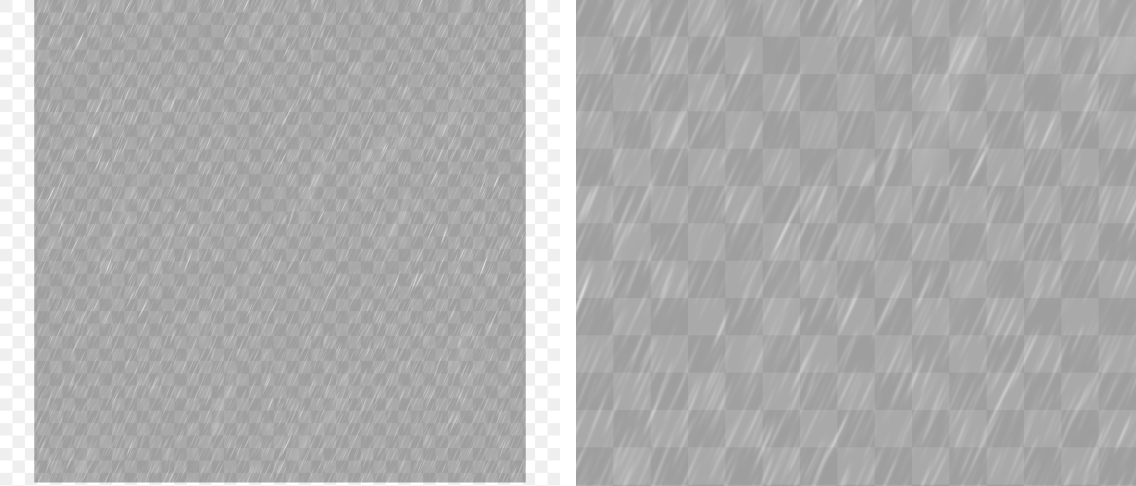
Left, the full canvas; right, a detail of the centre.
Write a Shadertoy shader that draws this texture.

```glsl
const float CELLS_ACROSS = 45.0;
const vec3 CHECK_WHITE = vec3(1.0);
const vec3 CHECK_GREY = vec3(0.938);
const vec3 PANEL_LIGHT = vec3(0.662);
const vec3 PANEL_DARK = vec3(0.621);

// Panel edges, in canvas widths
const float PANEL_LEFT = 0.0612;
const float PANEL_RIGHT = 0.9388;
const float PANEL_BOTTOM = 0.0062;

// Rain: lean from vertical in radians, sizes in canvas widths
const float RAIN_LEAN = 0.41;
const float LEAN_SPREAD = 0.09;
const int FINE_LAYERS = 5;
const vec2 FINE_CELL = vec2(0.007, 0.038);
const float FINE_WIDTH = 0.0011;
const float FINE_STRENGTH = 0.085;
const vec2 GLINT_CELL = vec2(0.026, 0.06);
const float GLINT_WIDTH = 0.0011;
const float GLINT_STRENGTH = 0.2;
const vec2 VEIL_CELL = vec2(0.05, 0.21);
const float VEIL_WIDTH = 0.0075;
const float VEIL_STRENGTH = 0.05;
const vec3 VEIL_TINT = vec3(0.96, 0.97, 1.05);

float hash(vec2 p) {
    vec3 q = fract(p.xyx * vec3(0.1031, 0.1030, 0.0973));
    q += dot(q, q.yzx + 33.33);
    return fract((q.x + q.y) * q.z);
}

// +1 on even squares, -1 on odd ones, with soft borders
float checker(vec2 q, float pixel) {
    vec2 wave = abs(fract((q - 0.5) * 0.5) * 2.0 - 1.0) - 0.5;
    vec2 side = clamp(wave / pixel, -0.5, 0.5) * 2.0;
    return side.x * side.y;
}

float inside(float distanceIn, float pixel) {
    return clamp(distanceIn / pixel + 0.5, 0.0, 1.0);
}

// One tapered streak per occupied cell of a leaning, staggered grid
float streaks(vec2 p, vec2 cell, float width, float density, float lean, float seed, float pixel) {
    float c = cos(lean), s = sin(lean);
    vec2 q = vec2(c * p.x - s * p.y, s * p.x + c * p.y) / cell;
    float column = floor(q.x) + 100.0;
    q.y += hash(vec2(column, seed)) * 7.0;
    vec2 id = vec2(column, floor(q.y) + 100.0) + seed * 17.0;

    float present = step(hash(id + 3.7), density);
    float strength = mix(0.2, 1.0, pow(hash(id + 11.3), 2.0));
    float center = mix(0.32, 0.68, hash(id + 23.9));
    float span = mix(0.55, 1.0, hash(id + 41.1));

    float softWidth = max(width, 0.55 * pixel);
    float across = (fract(q.x) - center) * cell.x / softWidth;
    float along = abs(fract(q.y) - 0.5) * 2.0 / span;
    float taper = 1.0 - smoothstep(0.2, 1.0, along);
    return present * strength * taper * exp(-across * across) * width / softWidth;
}

void mainImage(out vec4 fragColor, in vec2 fragCoord) {
    float pixel = 1.0 / iResolution.x;
    vec2 p = fragCoord * pixel;
    float top = iResolution.y * pixel;

    // Checkerboard counted from the upper left
    float even = 0.5 + 0.5 * checker(vec2(p.x, top - p.y) * CELLS_ACROSS, pixel * CELLS_ACROSS);
    vec3 border = mix(CHECK_WHITE, CHECK_GREY, even);
    vec3 panel = mix(PANEL_LIGHT, PANEL_DARK, even);

    // Fine rain at slightly different leans
    float rain = 0.0;
    for (int i = 0; i < FINE_LAYERS; i++) {
        float seed = float(i) + 1.0;
        float lean = RAIN_LEAN + LEAN_SPREAD * (hash(vec2(seed, 5.0)) - 0.5);
        rain += FINE_STRENGTH * streaks(p, FINE_CELL * (1.0 + 0.13 * seed), FINE_WIDTH, 0.8, lean, seed, pixel);
    }

    // Sparse bright drops and broad faint veils
    float veil = 0.0;
    for (int i = 0; i < 2; i++) {
        float seed = float(i) + 9.0;
        float lean = RAIN_LEAN + LEAN_SPREAD * (float(i) - 0.5);
        rain += GLINT_STRENGTH * streaks(p, GLINT_CELL, GLINT_WIDTH, 0.1, lean, seed, pixel);
        veil += VEIL_STRENGTH * streaks(p, VEIL_CELL, VEIL_WIDTH, 0.35, lean, seed + 4.0, pixel);
    }
    panel += rain + veil * VEIL_TINT;

    float mask = inside(p.x - PANEL_LEFT, pixel) * inside(PANEL_RIGHT - p.x, pixel)
               * inside(p.y - PANEL_BOTTOM, pixel);
    fragColor = vec4(mix(border, panel, mask), 1.0);
}
```
